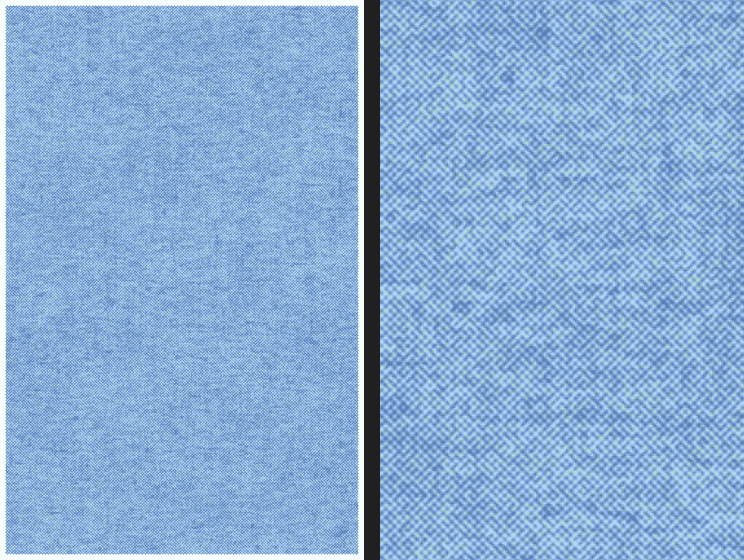
Left, the full canvas; right, a detail of the centre.
A Shadertoy shader for this texture:

```glsl
float hash(vec2 p) {
    vec3 q = fract(vec3(p.xyx) * 0.1031);
    q += dot(q, q.yzx + 33.33);
    return fract((q.x + q.y) * q.z);
}

float noise(vec2 p) {
    vec2 i = floor(p), f = fract(p);
    f = f * f * (3.0 - 2.0 * f);
    return mix(mix(hash(i), hash(i + vec2(1, 0)), f.x),
               mix(hash(i + vec2(0, 1)), hash(i + vec2(1, 1)), f.x), f.y);
}

// Four blues from the shaded gaps to the lit yarn
vec3 yarnColor(float t) {
    vec3 c = mix(vec3(0.35, 0.50, 0.72), vec3(0.45, 0.60, 0.80), smoothstep(0.0, 0.33, t));
    c = mix(c, vec3(0.57, 0.72, 0.91), smoothstep(0.33, 0.67, t));
    return mix(c, vec3(0.69, 0.84, 0.95), smoothstep(0.67, 1.0, t));
}

void mainImage(out vec4 fragColor, in vec2 fragCoord) {
    float pixel = 1.0 / iResolution.y;
    vec2 size = iResolution.xy * pixel;
    vec2 p = fragCoord * pixel;
    float margin = 0.0105;

    // Weave coordinates: one unit per repeat, 120 across and 187 down
    vec2 w = (p - margin) / (size - 2.0 * margin) * vec2(120.0, 187.0);
    vec2 stitch = floor(w * 2.0);

    // Staggered stitches, faded when too fine to resolve
    vec2 wave = cos(6.28318 * w);
    float fade = 1.0 - smoothstep(0.45, 0.8, 187.0 * pixel);
    float tone = 0.57 + 0.45 * wave.x * wave.y * fade;

    // Uneven yarn: single stitches, short horizontal slubs, faint vertical threads
    tone += 0.42 * (hash(stitch + 7.0) - 0.5);
    tone += 0.30 * (noise(vec2(w.x * 0.35, w.y * 1.2) + 40.0) - 0.5);
    tone += 0.10 * (noise(vec2(w.x * 1.3, w.y * 0.06) + 90.0) - 0.5);

    // Broad cloudy shading and sparse dark flecks
    tone += 0.12 * (noise(w * 0.07 + 15.0) - 0.5);
    float fleck = noise(vec2(w.x * 0.5, w.y) + 210.0);
    tone -= 0.28 * smoothstep(0.80, 0.95, fleck);

    // Some stitches lean to grey
    vec3 cloth = yarnColor(clamp(tone, 0.0, 1.0));
    cloth.b -= 0.08 * smoothstep(0.55, 0.7, hash(stitch + 131.0)) * smoothstep(0.35, 0.6, tone);

    // White margin with a finely toothed cloth edge
    vec2 d = abs(p - 0.5 * size) - 0.5 * size + margin;
    float edge = max(d.x + 0.0008 * wave.y, d.y + 0.0008 * wave.x);
    float inside = 1.0 - smoothstep(-0.5 * pixel, 0.5 * pixel, edge);

    fragColor = vec4(mix(vec3(0.97, 0.99, 0.99), cloth, inside), 1.0);
}
```
